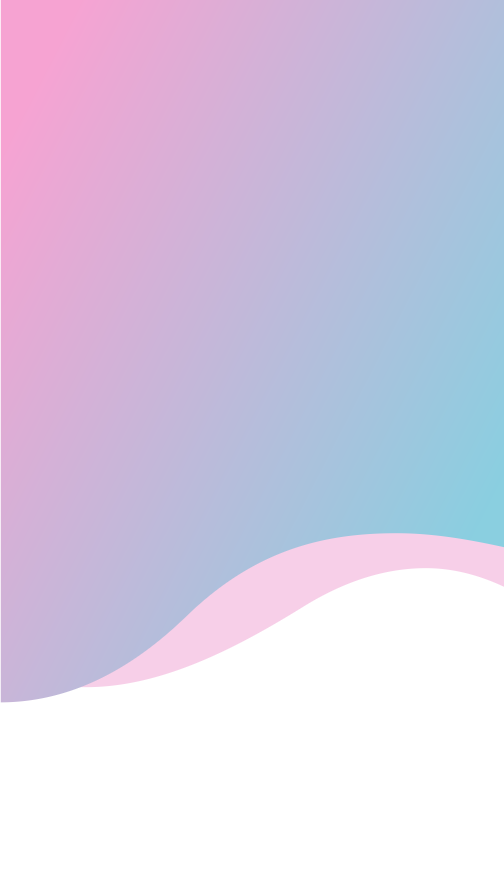
Give the GLSL for this background, as a Shadertoy shader.

```glsl
// A diagonal pink-to-cyan gradient ending in a wavy lower edge, with a pale
// pink ribbon beneath it on white. Each wave is three smooth cubic spans;
// layers are blended by edge coverage, in canvas units from 0 to 1.

#define PINK        vec3(0.965, 0.640, 0.825)
#define CYAN        vec3(0.540, 0.810, 0.880)
#define RIBBON      vec3(0.969, 0.812, 0.910)
#define PAPER       vec3(1.0)
#define SLOPE_AXIS  vec2(0.754, -0.685)
#define SLOPE_START 0.567
#define LEFT_MARGIN 0.0015

// Cubic span between two knots, each holding (x, height, slope).
float span(vec3 a, vec3 b, float x) {
    float width = b.x - a.x;
    float t = clamp((x - a.x) / width, 0.0, 1.0);
    float s = 1.0 - t;
    float heights = mix(a.y, b.y, t * t * (3.0 - 2.0 * t));
    return heights + width * t * s * (a.z * s - b.z * t);
}

// Smooth curve through four knots.
float wave(vec3 a, vec3 b, vec3 c, vec3 d, float x) {
    if (x < b.x) return span(a, b, x);
    if (x < c.x) return span(b, c, x);
    return span(c, d, x);
}

// Antialiased coverage of the region where the field is positive.
float coverage(float field) {
    float pixel = length(vec2(dFdx(field), dFdy(field)));
    return clamp(field / max(pixel, 1e-6) + 0.5, 0.0, 1.0);
}

void mainImage(out vec4 fragColor, in vec2 fragCoord) {
    vec2 p = fragCoord / iResolution.xy;

    // Lower boundaries of the two layers.
    float gradientEdge = wave(vec3(0.0, 0.2161, 0.0),
                              vec3(0.3704, 0.3125, 0.546),
                              vec3(0.787, 0.4049, 0.0),
                              vec3(1.0, 0.3893, -0.124), p.x);
    float ribbonEdge = wave(vec3(0.162, 0.2331, -0.011),
                            vec3(0.6019, 0.3229, 0.349),
                            vec3(0.8449, 0.3659, 0.0),
                            vec3(1.0, 0.3451, -0.264), p.x);

    // Diagonal gradient from the upper left to the lower right.
    float blend = clamp(dot(p, SLOPE_AXIS) + SLOPE_START, 0.0, 1.0);
    vec3 gradient = mix(PINK, CYAN, blend);

    // Stack the layers, leaving a hairline at the left side.
    vec3 color = mix(PAPER, RIBBON, coverage(p.y - ribbonEdge));
    color = mix(color, gradient, coverage(p.y - gradientEdge));
    color = mix(PAPER, color, coverage(p.x - LEFT_MARGIN));

    fragColor = vec4(color, 1.0);
}
```
